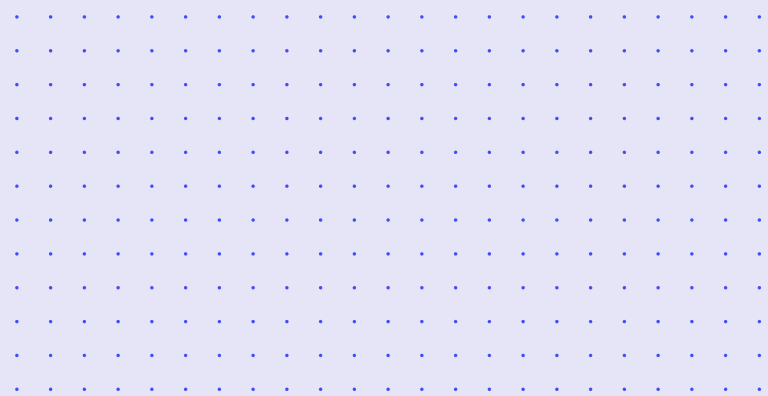
A Shadertoy shader for this pattern:

```glsl
void mainImage(out vec4 fragColor, in vec2 fragCoord)
{
    // Grid anchored at the top left; the last column and row are cut short
    vec2 uv = fragCoord / iResolution.xy;
    uv.y = 1.0 - uv.y;
    vec2 cell = fract(uv * vec2(22.756, 11.698)) - 0.5;

    // Round dot at each cell centre, measured in cell widths
    float pixel = 22.756 / iResolution.x;
    float edge = length(cell) - 0.05;
    float dotMask = clamp(0.5 - edge / pixel, 0.0, 1.0);

    vec3 lavender = vec3(0.898, 0.898, 0.969);
    vec3 indigo = vec3(0.267, 0.298, 0.969);
    fragColor = vec4(mix(lavender, indigo, dotMask), 1.0);
}
```
